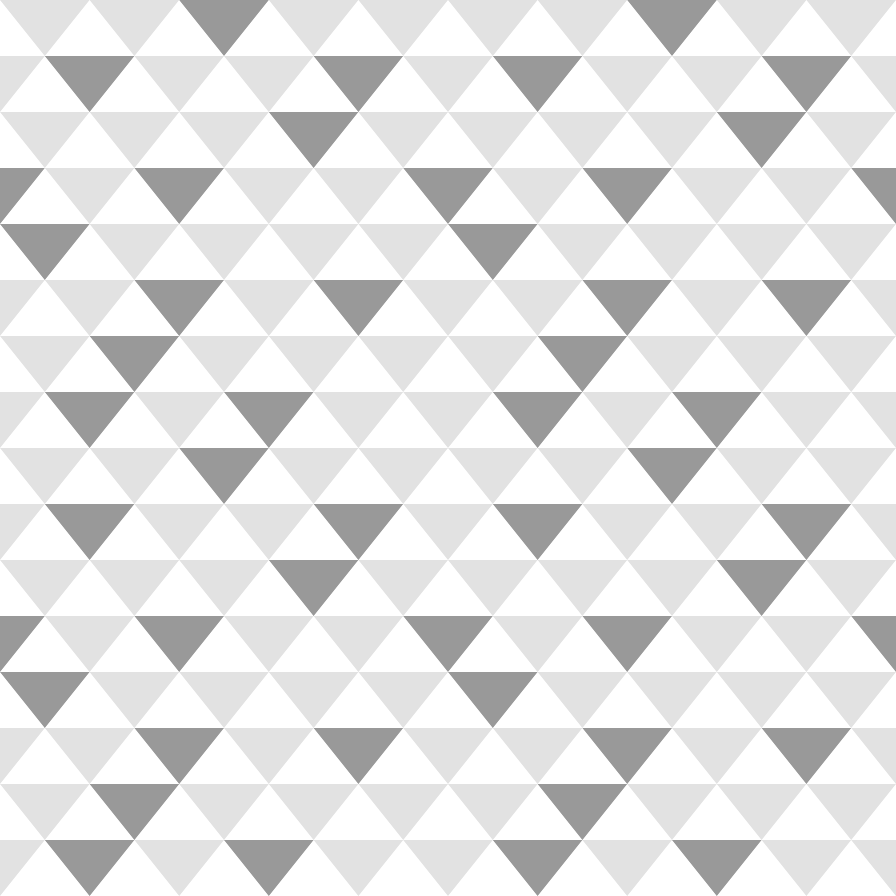
A WebGL 1 fragment shader for this pattern:

```glsl
precision highp float;
// Rows of downward grey triangles on white, some darkened in a repeating zigzag.

uniform vec2 u_resolution;

const vec2 TILES = vec2(2.0, 2.0);        // repeats of the motif on the canvas
const vec2 MOTIF = vec2(5.0, 8.0);        // triangles across and rows in one motif
const vec3 PAPER = vec3(1.0);
const vec3 LIGHT = vec3(0.886);
const vec3 DARK = vec3(0.6);
const int SAMPLES = 4;                    // antialiasing samples per pixel side

// Dark columns, indexed by pair of rows; the shifted rows hold two each.
const vec4 STRAIGHT_DARK = vec4(2.0, 3.0, 0.0, 1.0);
const vec4 SHIFTED_DARK_A = vec4(0.0, 1.0, 1.0, 0.0);
const vec4 SHIFTED_DARK_B = vec4(3.0, 4.0, 3.0, 2.0);

bool isColumn(float column, float target) {
    return abs(column - target) < 0.5;
}

bool isDark(float column, float row) {
    float pair = floor(row * 0.5);
    vec4 pick = vec4(equal(vec4(0.0, 1.0, 2.0, 3.0), vec4(pair)));
    if (mod(row, 2.0) < 0.5) return isColumn(column, dot(STRAIGHT_DARK, pick));
    return isColumn(column, dot(SHIFTED_DARK_A, pick))
        || isColumn(column, dot(SHIFTED_DARK_B, pick));
}

vec3 trianglePattern(vec2 uv) {
    // Rows count downward from the top; every other row shifts by half a triangle.
    vec2 p = vec2(uv.x, 1.0 - uv.y) * TILES * MOTIF;
    float row = floor(p.y);
    p.x -= 0.5 * mod(row, 2.0);

    // Each triangle narrows from a full-width top to a point at the bottom.
    vec2 local = fract(p);
    if (abs(local.x - 0.5) > 0.5 * (1.0 - local.y)) return PAPER;

    vec2 cell = mod(vec2(floor(p.x), row), MOTIF);
    return isDark(cell.x, cell.y) ? DARK : LIGHT;
}

void main() {
    // Average a regular grid of samples inside the pixel.
    vec3 sum = vec3(0.0);
    for (int j = 0; j < SAMPLES; j++) {
        for (int i = 0; i < SAMPLES; i++) {
            vec2 offset = (vec2(float(i), float(j)) + 0.5) / float(SAMPLES) - 0.5;
            sum += trianglePattern((gl_FragCoord.xy + offset) / u_resolution);
        }
    }
    gl_FragColor = vec4(sum / float(SAMPLES * SAMPLES), 1.0);
}
```
